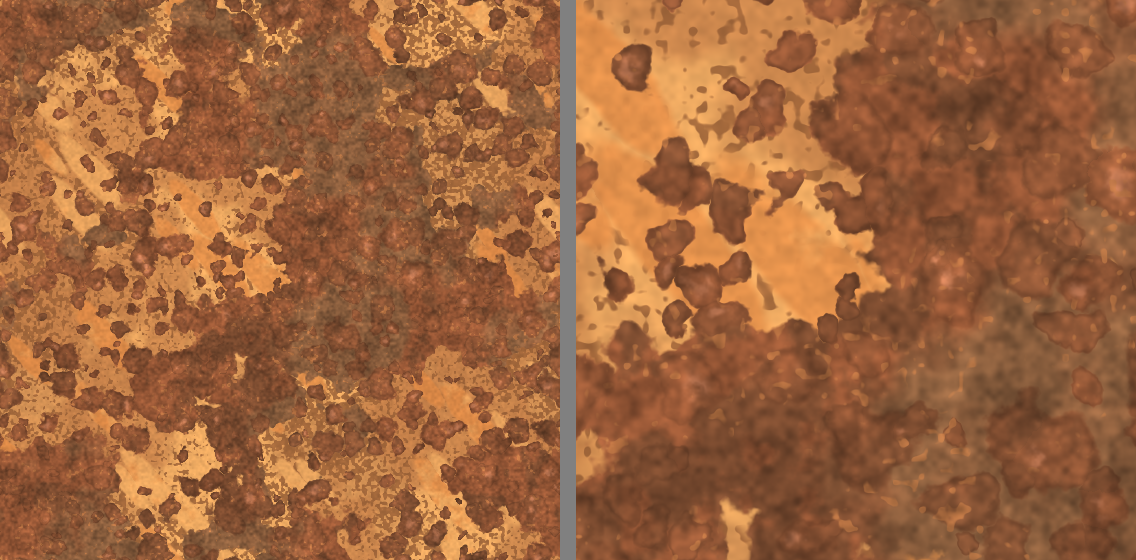
Left, the full canvas; right, a detail of the centre.
Give the GLSL for this texture, as a WebGL 2 fragment shader.

```glsl
#version 300 es
precision highp float;
// Rusted metal: flaking tan paint with fine freckles, eaten by ragged brown corrosion and round pits.

#define PATCH_PERIOD 7.0    // rust patches across the canvas
#define PATCH_LEVEL 0.515   // higher leaves more paint
#define PIT_PERIOD 22.0     // cells of large pits
#define PIT_DENSITY 0.48
#define SMALL_PIT_PERIOD 41.0
#define SMALL_PIT_DENSITY 0.24
#define FRECKLE_PERIOD 176.0
#define RAGGEDNESS 0.014
#define EDGE_SOFTNESS 0.07
#define GRAIN 0.42

uniform vec2 u_resolution;
out vec4 fragColor;

const vec3 DARK_RUST = vec3(0.49, 0.30, 0.19);
const vec3 RED_RUST = vec3(0.59, 0.34, 0.21);
const vec3 OLIVE = vec3(0.54, 0.38, 0.25);
const vec3 ORANGE = vec3(0.70, 0.44, 0.25);
const vec3 TAN = vec3(0.83, 0.57, 0.33);
const vec3 CREAM = vec3(0.95, 0.68, 0.39);
const vec3 PINK = vec3(0.76, 0.48, 0.34);

// Integer hash of a cell, wrapped to the period.
vec3 hash(vec2 cell, vec2 period, float seed) {
    uvec3 v = uvec3(vec3(mod(cell + 0.5, period), seed));
    v = v * 1664525u + 1013904223u;
    v.x += v.y * v.z; v.y += v.z * v.x; v.z += v.x * v.y;
    v ^= v >> 16u;
    v.x += v.y * v.z; v.y += v.z * v.x; v.z += v.x * v.y;
    return vec3(v >> 8u) / 16777216.0;
}

// Smooth wrapping noise, three independent channels.
vec3 noise(vec2 uv, vec2 period, float seed) {
    vec2 p = uv * period, cell = floor(p), f = p - cell;
    f = f * f * (3.0 - 2.0 * f);
    vec3 low = mix(hash(cell, period, seed), hash(cell + vec2(1, 0), period, seed), f.x);
    vec3 high = mix(hash(cell + vec2(0, 1), period, seed), hash(cell + 1.0, period, seed), f.x);
    return mix(low, high, f.y);
}

vec3 fbm(vec2 uv, float period, float seed) {
    vec3 sum = vec3(0.0);
    float weight = 0.5, total = 0.0;
    for (int i = 0; i < 5; i++) {
        sum += weight * noise(uv, vec2(period), seed + float(i));
        total += weight;
        weight *= 0.52;
        period *= 2.0;
    }
    return sum / total;
}

// Scattered discs: x is 1 at a centre, 0 at the rim, -1 far away; y is a random id.
vec2 discs(vec2 uv, vec2 period, float density, float seed) {
    vec2 p = uv * period, cell = floor(p), best = vec2(-1.0, 0.0);
    for (int j = -1; j <= 1; j++)
    for (int i = -1; i <= 1; i++) {
        vec2 c = cell + vec2(i, j);
        vec3 h = hash(c, period, seed);
        float radius = mix(0.28, 0.62, h.z / density);
        float inside = 1.0 - length(p - c - h.xy) / radius;
        if (h.z < density && inside > best.x) best = vec2(inside, fract(h.z * 57.0));
    }
    return best;
}

void main() {
    vec2 uv = gl_FragCoord.xy / u_resolution;
    vec3 broad = fbm(uv, 5.0, 10.0);
    vec3 fine = fbm(uv, 38.0, 20.0);
    vec3 grain = 0.6 * noise(uv, vec2(FRECKLE_PERIOD), 30.0)
               + 0.4 * noise(uv, vec2(256.0), 31.0);
    float streak = noise(uv, vec2(96.0, 20.0), 32.0).x;

    // Corrosion cover: ragged patches joined with pits
    vec2 ragged = uv + RAGGEDNESS * (fine.xy - 0.5) * 2.0;
    float patches = (fbm(ragged, PATCH_PERIOD, 40.0).x - PATCH_LEVEL) * 6.0;
    vec2 pit = discs(ragged, vec2(PIT_PERIOD), PIT_DENSITY, 50.0);
    vec2 smallPit = discs(ragged, vec2(SMALL_PIT_PERIOD), SMALL_PIT_DENSITY, 51.0);
    if (smallPit.x > pit.x) pit = smallPit;
    float pitEdge = pit.x + (fine.z - 0.5) * 0.7 + min(patches, 0.0) * 0.12;
    float cover = max(patches, pitEdge) + (grain.z - 0.5) * 0.12;
    float rustMask = smoothstep(-EDGE_SOFTNESS, EDGE_SOFTNESS, cover);

    // Paint: pale areas, orange stains, slanted bright flakes and freckles
    float pale = smoothstep(0.43, 0.61, broad.x + (fine.x - 0.5) * 0.25);
    vec3 paint = mix(TAN, CREAM, pale);
    float stain = smoothstep(0.52, 0.62, broad.y);
    paint = mix(paint, ORANGE * 1.06, stain * 0.65);
    vec2 sheared = uv + vec2(0.0, uv.x) + 0.012 * (fine.yz - 0.5);
    vec2 flake = discs(sheared, vec2(9.0, 15.0), 0.42, 60.0);
    float flakeMask = smoothstep(0.0, 0.25, flake.x);
    float freckleLevel = mix(0.64, 0.43, smoothstep(0.36, 0.62, broad.z));
    float freckles = smoothstep(freckleLevel - 0.04, freckleLevel + 0.10, grain.x);
    paint = mix(paint, ORANGE * 0.86, freckles * 0.85 * (1.0 - 0.8 * flakeMask));
    vec3 flakeColor = mix(CREAM, vec3(0.88, 0.54, 0.27), smoothstep(0.35, 0.75, flake.y + fine.x - 0.5));
    paint = mix(paint, flakeColor, flakeMask * 0.75);
    paint *= 1.0 + GRAIN * 0.4 * (grain.y - 0.5);

    // Rust: red and dark mottling, olive film, pits with dark rims and pink cores
    float inPit = smoothstep(-0.05, 0.15, pitEdge);
    float mottle = fine.y + (broad.y - 0.5) * 0.8 + (streak - 0.5) * 0.15;
    vec3 rust = mix(DARK_RUST, RED_RUST, smoothstep(0.40, 0.60, mottle));
    float film = smoothstep(0.48, 0.57, broad.z) * (1.0 - 0.75 * inPit);
    rust = mix(rust, OLIVE, film * 0.75);
    rust = mix(rust, mix(DARK_RUST, RED_RUST, pit.y), inPit * 0.45);
    float rim = inPit * (1.0 - smoothstep(0.12, 0.42, pitEdge));
    rust *= 1.0 - 0.12 * rim;
    float core = smoothstep(0.45, 0.85, pit.x) * smoothstep(0.48, 0.62, fine.x);
    rust = mix(rust, PINK, core * step(0.45, pit.y) * 0.75);
    float sparks = smoothstep(0.66, 0.78, grain.y) * smoothstep(0.46, 0.58, fine.z);
    rust = mix(rust, ORANGE, sparks * 0.7);
    rust *= 1.0 + GRAIN * (grain.x - 0.5) + 0.5 * (fine.z - 0.5);

    fragColor = vec4(mix(paint, rust, rustMask), 1.0);
}
```
